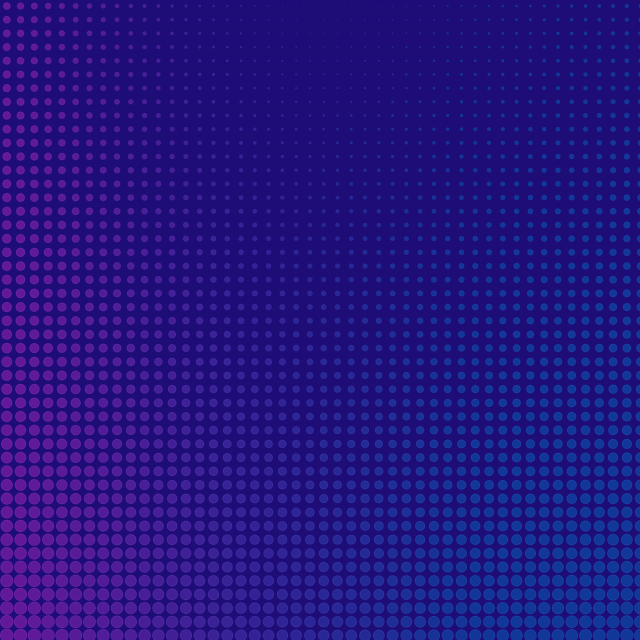
Write a three.js fragment shader that draws this background.

```glsl
// A halftone field of round dots on deep indigo, coloured violet to blue.
// Each grid cell holds one dot; its radius grows toward the base and both
// sides, and its colour follows the column across the canvas.
varying vec2 vUv;

// Dot radius in canvas units, for a dot centred at p.
float dotRadius(vec2 p) {
  float depth = clamp(1.0 - p.y, 0.0, 1.0);
  float leftSide = pow(clamp(1.0 - 2.0 * p.x, 0.0, 1.0), 1.3);
  float rightSide = pow(clamp(2.0 * p.x - 1.0, 0.0, 1.0), 1.4);
  float core = 0.0005 + 0.0087 * pow(depth, 1.08);
  return core
    + leftSide * mix(0.0055, 0.0016, depth)
    + rightSide * mix(0.0028, 0.0013, depth);
}

// Violet at the left, indigo in the centre, blue at the right.
vec3 dotColor(float x) {
  vec3 violet = vec3(0.40, 0.095, 0.60);
  vec3 indigo = vec3(0.175, 0.14, 0.585);
  vec3 blue = vec3(0.065, 0.215, 0.595);
  vec3 color = mix(violet, indigo, smoothstep(-0.08, 0.52, x));
  return mix(color, blue, smoothstep(0.42, 0.80, x));
}

void main() {
  // Grid of dot centres, anchored near the upper left corner
  vec2 pitch = vec2(0.02153, 0.02138);
  vec2 firstDot = vec2(0.0106, 0.9906);
  vec2 center = firstDot + floor((vUv - firstDot) / pitch + 0.5) * pitch;

  // Soft-edged disc
  float radius = dotRadius(center);
  float edge = length(vUv - center) - radius;
  float disc = 1.0 - smoothstep(-0.001, 0.001, edge);

  // Faint bright rim, only on dots large enough to show it
  float rim = 1.0 - smoothstep(0.0, 0.0014, abs(edge + 0.0009));
  rim *= smoothstep(0.003, 0.007, radius);

  vec3 background = vec3(0.118, 0.047, 0.467);
  vec3 ink = dotColor(center.x) + 0.03 * rim;
  gl_FragColor = vec4(mix(background, ink, disc), 1.0);
}
```
